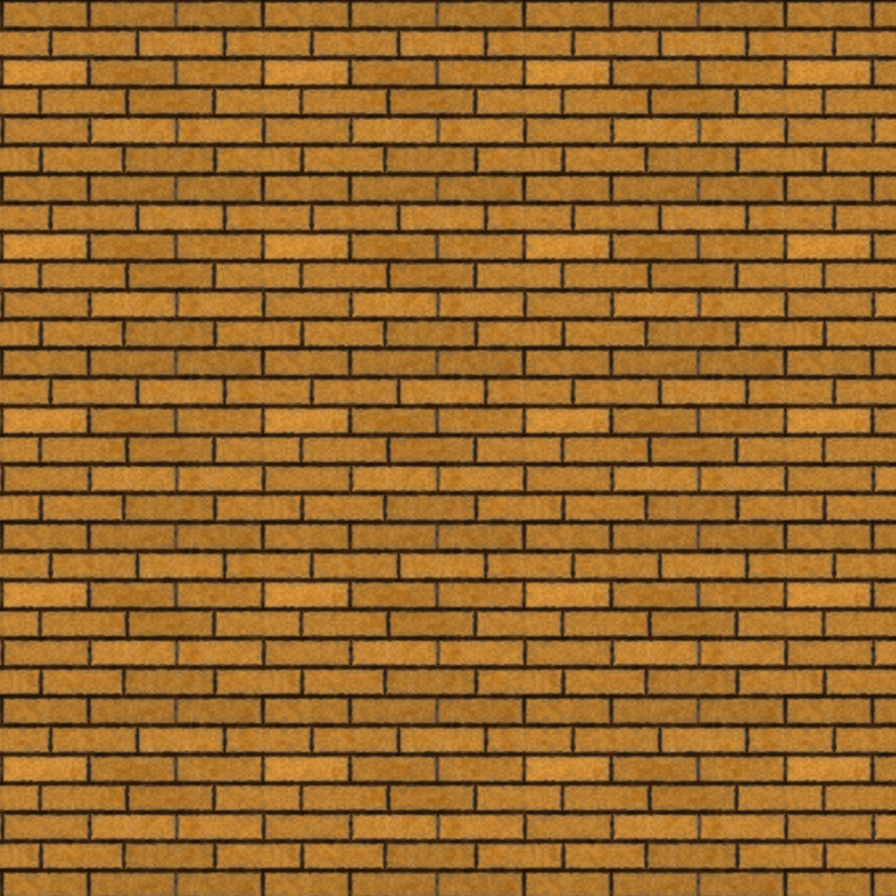
Reproduce this texture procedurally as a Shadertoy shader.

```glsl
#define BRICKS_ACROSS 10.29
#define ROWS_DOWN 30.88
#define BRICK_ASPECT 3.0
#define BED_HALF 0.085
#define HEAD_HALF 0.066
#define EDGE_SOFT 0.075
#define EDGE_WOBBLE 0.05
#define GRAIN 0.15
#define OCHRE vec3(0.735, 0.498, 0.19)
#define BURNT vec3(0.675, 0.415, 0.095)
#define WORN vec3(0.65, 0.485, 0.27)
#define MORTAR vec3(0.16, 0.09, 0.025)

// The wall repeats every 3 bricks and 6 rows.
const vec2 TILE = vec2(3.0, 6.0);
const float ROW_SHIFT[6] = float[6](0.0, 0.56, 0.0, 0.44, 0.01, 0.45);
const float BRICK_TONE[18] = float[18](
    0.95, 0.92, 0.92,
    0.99, 1.03, 1.00,
    1.10, 0.96, 0.98,
    0.99, 0.95, 1.00,
    0.98, 1.05, 1.03,
    1.00, 0.93, 1.00);

float hash(vec2 p) {
    return fract(sin(dot(p, vec2(127.1, 311.7))) * 43758.5453);
}

// Value noise that wraps with the tile; scale must be whole numbers.
float tileNoise(vec2 p, vec2 scale) {
    vec2 period = TILE * vec2(BRICK_ASPECT, 1.0) * scale;
    p *= scale;
    vec2 i = floor(p), f = fract(p);
    f = f * f * (3.0 - 2.0 * f);
    vec2 a = mod(i, period), b = mod(i + 1.0, period);
    return mix(mix(hash(a), hash(vec2(b.x, a.y)), f.x),
               mix(hash(vec2(a.x, b.y)), hash(b), f.x), f.y);
}

vec3 brickFace(vec2 q, vec2 id, float edge) {
    float tone = BRICK_TONE[int(id.y) * 3 + int(id.x)];
    float blotch = 0.6 * tileNoise(q, vec2(2.0)) + 0.4 * tileNoise(q, vec2(4.0, 5.0));
    float streak = tileNoise(q + 3.7, vec2(8.0, 2.0));
    float grain = tileNoise(q, vec2(11.0)) - 0.5;
    // Scorched smears, chalky streaks, then a worn rim
    vec3 col = mix(OCHRE, BURNT, 0.65 * smoothstep(0.55, 0.85, blotch));
    col = mix(col, WORN * 1.12, 0.4 * smoothstep(0.45, 0.9, streak) * smoothstep(0.6, 0.3, blotch));
    float rim = smoothstep(0.2, 0.04, edge + 0.15 * grain);
    col = mix(col, WORN, 0.75 * rim);
    return col * tone * (1.0 + GRAIN * grain + 0.05 * (streak - 0.5));
}

vec3 mortarJoint(vec2 q, float headAmount, float ashen) {
    vec3 col = mix(MORTAR, vec3(0.20, 0.145, 0.09), 0.7 * headAmount);
    col = mix(col, vec3(0.36, 0.27, 0.18), 0.7 * headAmount * ashen);
    return col * (0.75 + 0.6 * tileNoise(q, vec2(3.0, 5.0)));
}

void mainImage(out vec4 fragColor, in vec2 fragCoord) {
    vec2 uv = fragCoord / iResolution.xy;
    vec2 p = vec2(uv.x, 1.0 - uv.y) * vec2(BRICKS_ACROSS, ROWS_DOWN) - vec2(0.02, 0.0);
    vec2 q = p * vec2(BRICK_ASPECT, 1.0);

    // Running bond with uneven row shifts
    float row = mod(floor(p.y), TILE.y);
    float x = p.x - ROW_SHIFT[int(row)];
    // The second joint of the last row sits early
    x += 0.05 * step(4.5, row) * smoothstep(0.6, 0.1, abs(mod(x, TILE.x) - 0.95));
    vec2 id = vec2(mod(floor(x), TILE.x), row);
    vec2 cell = fract(vec2(x, p.y));

    // Distance to the joints, in row heights
    vec2 d = min(cell, 1.0 - cell) * vec2(BRICK_ASPECT, 1.0);
    d -= vec2(HEAD_HALF, BED_HALF);
    float wobble = EDGE_WOBBLE * (tileNoise(q, vec2(8.0)) - 0.5);
    float edge = min(d.x, d.y) + wobble;

    // Some head joints are ashen and lighter
    float headJoint = mod(floor(x + 0.5), TILE.x);
    float ashen = step(1.5, headJoint) * (1.0 - mod(row, 2.0));
    float headAmount = smoothstep(0.0, 0.08, d.y);

    float soft = max(EDGE_SOFT, 0.75 * ROWS_DOWN / iResolution.y);
    float face = smoothstep(-soft, soft, edge);
    vec3 col = mix(mortarJoint(q, headAmount, ashen), brickFace(q, id, edge), face);
    fragColor = vec4(clamp(col, 0.0, 1.0), 1.0);
}
```
